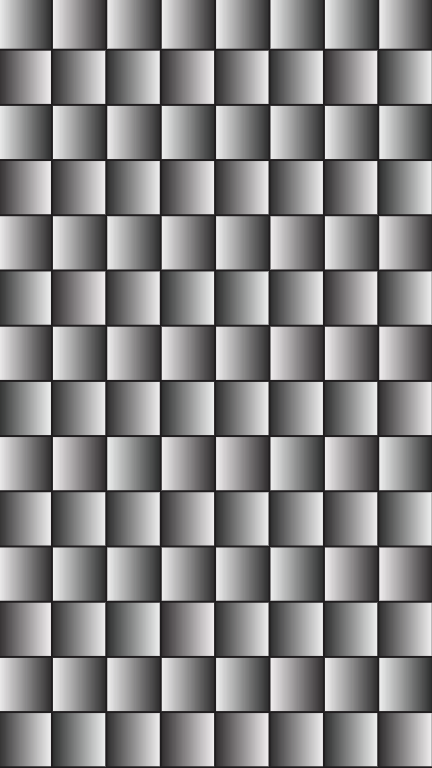
This pattern is drawn by a Shadertoy shader. Its source:

```glsl
float hash(vec2 p) {
    return fract(sin(dot(p, vec2(127.1, 311.7))) * 4375.85);
}

void mainImage(out vec4 fragColor, in vec2 fragCoord) {
    // Grid of cells, in units of the canvas height
    vec2 pitch = vec2(0.07083, 0.07188);
    vec2 grid = (fragCoord / iResolution.y - vec2(0.0676, 0.0009)) / pitch;
    vec2 cell = floor(grid);
    vec2 local = grid - cell;

    // Ramp from dark to light, reversed in every other row
    float reversed = mod(cell.y, 2.0);
    float ramp = mix(local.x, 1.0 - local.x, reversed);
    float shade = mix(0.165, 0.955, ramp);

    // Faint vertical streaks and a slight tint per cell
    shade += 0.012 * (hash(vec2(floor(local.x * 40.0), reversed)) - 0.5);
    float tint = 0.012 * (hash(cell) - 0.5);
    vec3 color = shade + vec3(0.002 + tint, -0.002 - 0.5 * tint, 0.0);

    // Dark lines between the cells
    vec2 edge = min(local, 1.0 - local) * pitch;
    float lineDistance = min(edge.x, edge.y) - 0.0013;
    float blur = 0.6 / iResolution.y;
    float line = 1.0 - smoothstep(-blur, blur, lineDistance);
    color = mix(color, vec3(0.125, 0.115, 0.12), line);

    fragColor = vec4(color, 1.0);
}
```
